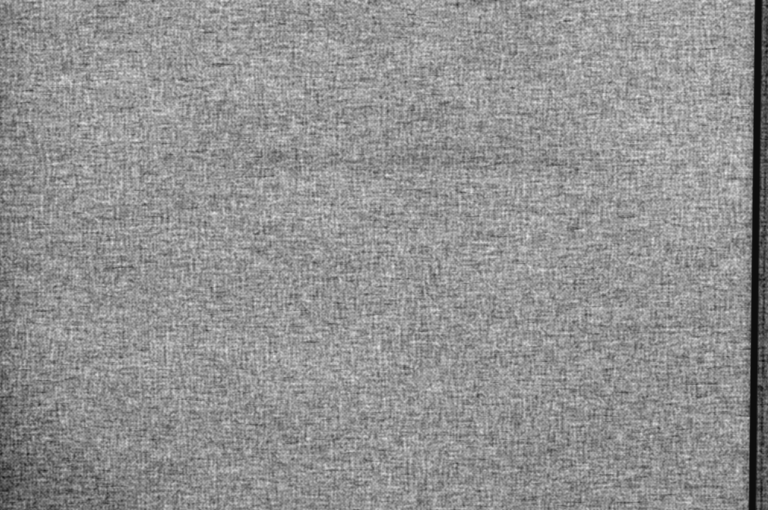
Reproduce this texture procedurally as a Shadertoy shader.

```glsl
const float THREADS = 163.0;      // threads per canvas height
const float CLOTH_GREY = 0.607;
const float PANEL_GREY = 0.36;
const float GAP_GREY = 0.05;

vec2 hashGradient(vec2 cell) {
    vec3 h = fract(cell.xyx * vec3(0.1031, 0.1030, 0.0973));
    h += dot(h, h.yzx + 33.33);
    return 2.0 * fract((h.xx + h.yz) * h.zy) - 1.0;
}

float gradientNoise(vec2 p) {
    vec2 i = floor(p), f = fract(p);
    vec2 u = f * f * f * (f * (f * 6.0 - 15.0) + 10.0);
    vec2 e = vec2(0.0, 1.0);
    float a = dot(hashGradient(i), f);
    float b = dot(hashGradient(i + e.yx), f - e.yx);
    float c = dot(hashGradient(i + e.xy), f - e.xy);
    float d = dot(hashGradient(i + e.yy), f - e.yy);
    return mix(mix(a, b, u.x), mix(c, d, u.x), u.y);
}

float bump(float x, float center, float width) {
    float t = (x - center) / width;
    return exp(-t * t);
}

// Yarn streaks along both thread directions, slubs and fine grain
float weave(vec2 p, float threads) {
    vec2 sway = 0.006 * vec2(gradientNoise(p * 7.0), gradientNoise(p * 7.0 + 31.7));
    vec2 q = p + sway;
    float weft = gradientNoise(q * vec2(0.27, 1.0) * threads);
    float longWeft = gradientNoise(q * vec2(0.06, 0.72) * threads + 17.3);
    float warp = gradientNoise(q * vec2(1.0, 0.2) * threads + 41.9);
    float grain = gradientNoise(p * threads * 1.07 + 73.1);
    float slub = smoothstep(0.2, 0.5, gradientNoise(q * vec2(0.17, 0.8) * threads + 97.5));
    vec2 ridge = sin(6.2832 * threads * 0.9 * q);
    return 0.20 * weft + 0.12 * longWeft + 0.19 * warp + 0.25 * grain
         - 0.11 * slub + 0.02 * ridge.x * ridge.y;
}

// Uneven light: dim left and lower edges, faint blotches
float lighting(vec2 uv, vec2 p) {
    float left = exp(-uv.x / 0.04) * mix(0.17, 0.08, uv.y);
    float below = 0.05 * pow(1.0 - uv.y, 2.0);
    float corner = 0.12 * exp(-dot(uv, uv) / 0.025);
    float glow = 0.04 * bump(uv.x, 0.91, 0.07) * bump(uv.y, 0.72, 0.25);
    float blotch = 0.05 * gradientNoise(p * vec2(2.0, 5.0))
                 + 0.05 * gradientNoise(p * vec2(5.0, 17.0) + 9.4);
    return glow + blotch - left - below - corner;
}

// Soft horizontal fold with a lighter lower lip
float crease(vec2 uv, float height) {
    float span = smoothstep(0.22, 0.36, uv.x) * (1.0 - smoothstep(0.7, 0.87, uv.x));
    return span * (0.02 * bump(uv.y, height - 0.035, 0.02) - 0.055 * bump(uv.y, height, 0.022));
}

// Dark slanted gap between the cloth and the side panel
float addSeam(float cloth, float thread, float x, float edge) {
    float d = x - edge;
    float shadow = 0.1 * smoothstep(-0.012, 0.0, d);
    float panel = PANEL_GREY + 0.9 * thread - 0.12 * bump(d, 0.016, 0.002);
    float grey = mix(cloth - shadow, GAP_GREY, smoothstep(-0.0015, 0.0015, d));
    return mix(grey, panel, smoothstep(0.0075, 0.0115, d));
}

void mainImage(out vec4 fragColor, in vec2 fragCoord) {
    vec2 uv = fragCoord / iResolution.xy;
    vec2 p = fragCoord / iResolution.y;

    float thread = weave(p, THREADS);
    float cloth = CLOTH_GREY + thread + lighting(uv, p) + crease(uv, 0.685);
    float edge = mix(0.975, 0.983, uv.y);
    float grey = addSeam(cloth, thread, uv.x, edge);

    fragColor = vec4(vec3(clamp(grey, 0.0, 1.0)), 1.0);
}
```
